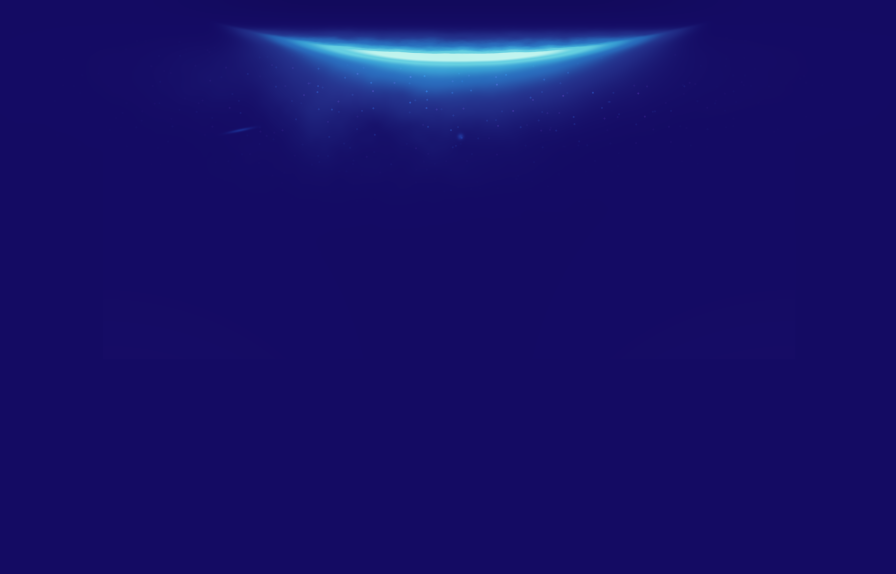
Reproduce this background procedurally as a Shadertoy shader.

```glsl
float hash(vec2 p) {
    return fract(sin(dot(p, vec2(127.1, 311.7))) * 43758.5453);
}

float noise(vec2 p) {
    vec2 i = floor(p), f = fract(p);
    f = f * f * (3.0 - 2.0 * f);
    return mix(mix(hash(i), hash(i + vec2(1, 0)), f.x),
               mix(hash(i + vec2(0, 1)), hash(i + vec2(1, 1)), f.x), f.y);
}

float fbm(vec2 p) {
    float sum = 0.0, amp = 0.5;
    for (int i = 0; i < 4; i++) {
        sum += amp * noise(p);
        p = p * 2.03 + 17.3;
        amp *= 0.5;
    }
    return sum;
}

// Round blob with separate radii
float blob(vec2 p, vec2 center, vec2 radii) {
    vec2 d = (p - center) / radii;
    return exp(-dot(d, d));
}

// Night blue through cyan to near white
vec3 glowRamp(float t) {
    vec3 c = mix(vec3(0.078, 0.043, 0.39), vec3(0.13, 0.18, 0.53), smoothstep(0.0, 0.22, t));
    c = mix(c, vec3(0.15, 0.42, 0.73), smoothstep(0.18, 0.43, t));
    c = mix(c, vec3(0.21, 0.62, 0.82), smoothstep(0.4, 0.6, t));
    c = mix(c, vec3(0.39, 0.81, 0.87), smoothstep(0.56, 0.78, t));
    return mix(c, vec3(0.74, 0.95, 0.92), smoothstep(0.82, 1.02, t));
}

// Sparse dots, one per occupied grid cell
vec3 stars(vec2 p, float scale, float seed) {
    vec2 cell = floor(p * scale);
    vec2 spot = 0.2 + 0.6 * vec2(hash(cell + seed), hash(cell + seed + 31.7));
    float pick = hash(cell + seed + 73.1);
    float dist = length(fract(p * scale) - spot) / scale;
    float disc = smoothstep(0.0028, 0.0004, dist) * step(0.78, pick);
    vec3 tint = mix(vec3(0.15, 0.5, 0.7), vec3(0.5, 0.25, 0.55), step(0.6, hash(cell + seed + 9.2)));
    return tint * disc * (0.2 + 0.8 * hash(cell + seed + 5.5));
}

void mainImage(out vec4 fragColor, in vec2 fragCoord) {
    // x from the middle, y as height; both in canvas heights
    vec2 p = (fragCoord - vec2(0.5 * iResolution.x, 0.0)) / iResolution.y;
    float depth = 1.0 - p.y;
    float dx = p.x - 0.022;

    // Curved horizon
    float below = depth - (0.097 - 0.315 * dx * dx);
    float fade = pow(1.0 - smoothstep(0.05, 0.45, abs(dx)), 0.75);
    float air = exp(-max(below, 0.0) / mix(0.024, 0.039, fade));
    float grain = 0.8 + 0.4 * fbm(vec2(p.x * 35.0, p.y * 90.0));
    float surface = exp(min(below, 0.0) / 0.024) * grain * smoothstep(0.03, 0.07, depth);
    float inside = smoothstep(0.003, -0.005, below);
    float rim = exp(-pow((below - 0.003) / 0.011, 2.0));
    float light = fade * (0.8 * mix(air, 0.85 * surface, inside) + 0.26 * rim);

    // Soft halo and drifting haze below the horizon
    float topFade = smoothstep(0.02, 0.1, depth);
    float halo = blob(p, vec2(0.0, 0.885), vec2(0.4, 0.085)) * topFade;
    float haze = blob(p, vec2(-0.12, 0.8), vec2(0.3, 0.12)) * topFade;
    light += 0.11 * halo + 0.14 * haze * fbm(p * 9.0 + 4.0);
    vec3 col = glowRamp(light);
    col += vec3(0.04, 0.02, 0.04) * halo * fbm(p * 10.0);

    // Scattered stars
    float starArea = blob(p, vec2(-0.02, 0.83), vec2(0.35, 0.085))
                   + 0.7 * blob(p, vec2(0.31, 0.84), vec2(0.07, 0.05));
    starArea *= smoothstep(0.015, 0.045, below);
    for (int i = 0; i < 2; i++) {
        col += 0.3 * starArea * stars(p, 38.0 + 27.0 * float(i), 11.0 * float(i));
    }
    col += vec3(0.03, 0.13, 0.18) * blob(p, vec2(0.022, 0.762), vec2(0.005));

    // Small streak on the left
    vec2 s = p - vec2(-0.362, 0.773);
    s.y -= 0.2 * s.x;
    col += vec3(0.02, 0.12, 0.16) * blob(s, vec2(0.0), vec2(0.02, 0.0025));

    // Barely lighter panel, strongest at its lower corners
    float panel = smoothstep(-0.602, -0.6, p.x) * smoothstep(0.606, 0.604, p.x)
                * smoothstep(0.373, 0.375, p.y);
    float corners = exp(-(p.y - 0.374) / 0.1) * smoothstep(0.1, 0.6, abs(p.x));
    col += vec3(0.008, 0.006, 0.008) * panel * corners;

    // Darker strip along the top
    col *= 1.0 - 0.08 * smoothstep(0.05, 0.0, depth) * smoothstep(0.6, 0.2, abs(p.x));
    fragColor = vec4(col, 1.0);
}
```
